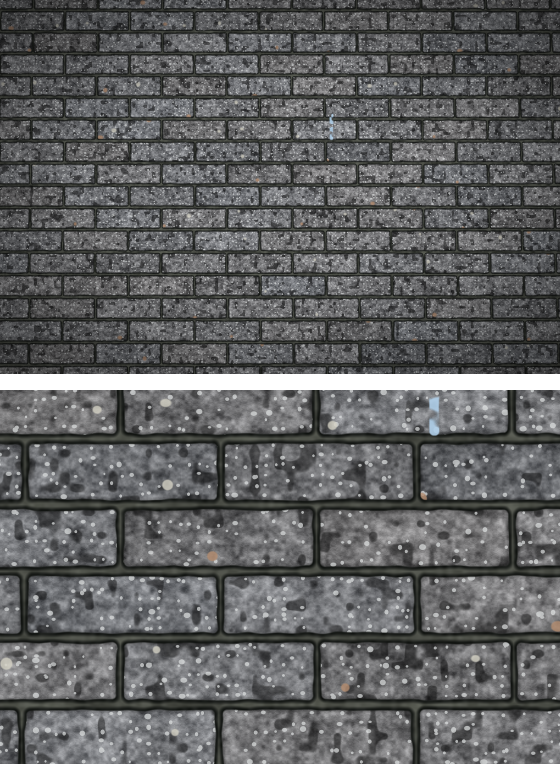
Top: the whole. Bottom: its middle third, enlarged.
This texture is drawn by a WebGL 2 fragment shader. Its source:

```glsl
#version 300 es
precision highp float;

uniform vec2 u_resolution;
out vec4 fragColor;

const vec3 BRICK_GREY = vec3(0.435, 0.438, 0.448);
const vec3 MORTAR = vec3(0.31, 0.32, 0.29);
const vec3 SHADOW = vec3(0.085, 0.095, 0.085);
const vec3 GRIT_WHITE = vec3(0.83, 0.84, 0.84);
const vec3 PEBBLE_TAN = vec3(0.68, 0.53, 0.42);
const vec3 PEBBLE_PALE = vec3(0.80, 0.79, 0.74);
const vec3 CHALK_BLUE = vec3(0.66, 0.78, 0.88);

float hash(vec2 p) {
    vec3 q = fract(p.xyx * 0.1031);
    q += dot(q, q.yzx + 33.33);
    return fract((q.x + q.y) * q.z);
}

float noise(vec2 p) {
    vec2 cell = floor(p);
    vec2 f = fract(p);
    f = f * f * (3.0 - 2.0 * f);
    float low = mix(hash(cell), hash(cell + vec2(1, 0)), f.x);
    float high = mix(hash(cell + vec2(0, 1)), hash(cell + vec2(1, 1)), f.x);
    return mix(low, high, f.y);
}

float fbm(vec2 p) {
    float sum = 0.0;
    float amplitude = 0.5;
    for (int i = 0; i < 4; i++) {
        sum += amplitude * noise(p);
        p = p * 2.03 + 17.3;
        amplitude *= 0.62;
    }
    return sum / 1.12;
}

float roundedBox(vec2 p, vec2 halfSize, float radius) {
    vec2 q = abs(p) - halfSize + radius;
    return length(max(q, 0.0)) + min(max(q.x, q.y), 0.0) - radius;
}

// One jittered dot per grid cell; density is the chance that it exists.
float scatter(vec2 p, float size, float density, float radius, float seed, float aa) {
    vec2 cell = floor(p / size);
    vec2 id = cell + seed;
    vec2 jitter = 0.3 + 0.4 * vec2(hash(id + 5.1), hash(id + 9.7));
    vec2 offset = p - (cell + jitter) * size;
    offset.x *= mix(0.7, 1.2, hash(id + 2.9));
    float r = radius * mix(0.55, 1.0, hash(id + 7.3));
    float dot0 = 1.0 - smoothstep(r - aa, r + aa, length(offset));
    return dot0 * step(hash(id), density);
}

// Row coordinate counted downward; the courses grow slightly taller.
float courseAt(float down, float start, float height, float growth) {
    float root = sqrt(height * height + 4.0 * growth * (down - start));
    return (root - height) / (2.0 * growth);
}

vec3 brickColor(vec2 p, vec2 id, float d, float aa) {
    float tone = 1.0 + 0.17 * (hash(id + 41.0) - 0.5);
    float warmth = hash(id + 63.0) - 0.5;
    vec3 color = BRICK_GREY * tone * (1.0 + 0.03 * vec3(warmth, 0.0, -warmth));

    // Rough split face: broad mottling, grain and dark pits
    color *= 0.82 + 0.36 * fbm(p * 32.0 + id * 3.7);
    color += 0.46 * (fbm(p * vec2(110.0, 135.0)) - 0.5);
    color += 0.14 * (noise(p * 290.0) - 0.5);
    color *= 1.0 - 0.45 * smoothstep(0.68, 0.84, noise(p * 95.0 + 31.0));
    color *= mix(0.78, 1.0, smoothstep(0.0, 0.004, -d));

    // Mineral grit and larger pebbles
    float grit = scatter(p, 0.0085, 0.30, 0.0019, 11.0, aa * 0.6);
    grit = max(grit, scatter(p + 0.0043, 0.015, 0.24, 0.0027, 57.0, aa * 0.6));
    color = mix(color, GRIT_WHITE, grit * 0.72);
    float tan0 = scatter(p, 0.06, 0.10, 0.0062, 83.0, aa);
    float pale = scatter(p + 0.021, 0.07, 0.09, 0.0055, 29.0, aa);
    color = mix(color, PEBBLE_TAN, tan0 * 0.8);
    return mix(color, PEBBLE_PALE, pale * 0.8);
}

vec3 mortarColor(vec2 p, float d) {
    float depth = smoothstep(0.0008, 0.0048, d);
    float patchy = 0.65 + 0.6 * fbm(p * vec2(24.0, 60.0));
    return mix(SHADOW, MORTAR * patchy, depth) + 0.06 * (noise(p * 220.0) - 0.5);
}

void main() {
    vec2 p = gl_FragCoord.xy / u_resolution.y;
    float aa = 1.0 / u_resolution.y;
    float down = 1.0 - p.y;

    // Running bond, widening slightly toward the bottom
    float course = courseAt(down, 0.0273, 0.0576, 0.000107);
    float row = floor(course);
    vec2 pitch = vec2(mix(0.1727, 0.1773, down), 0.0576 + 0.000214 * course);
    float along = (p.x - 0.5195) / pitch.x + 0.5 * mod(row, 2.0);
    along += 0.024 * (hash(vec2(row, 19.0)) - 0.5);
    vec2 id = vec2(floor(along), row);
    vec2 local = (fract(vec2(along, course)) - 0.5) * pitch;

    // Worn brick outline
    vec2 halfSize = 0.5 * pitch - vec2(0.0035, 0.0047);
    float d = roundedBox(local, halfSize, 0.004);
    d += 0.0022 * (noise(p * 75.0) - 0.5);
    float face = 1.0 - smoothstep(-aa, aa, d);
    vec3 color = mix(mortarColor(p, d), brickColor(p, id, d, aa), face);

    // Short chalk streak
    vec2 streak = p - vec2(0.885 + 0.002 * noise(p * 40.0), 0.664);
    float chalk = 1.0 - smoothstep(-aa, aa, roundedBox(streak, vec2(0.0045, 0.038), 0.004));
    color = mix(color, CHALK_BLUE, chalk * smoothstep(0.2, 0.5, noise(p * 110.0)) * 0.9);

    // Darkened corners
    vec2 centred = gl_FragCoord.xy / u_resolution - 0.5;
    color *= 1.04 - 0.52 * smoothstep(0.22, 0.78, length(centred));
    fragColor = vec4(clamp(color, 0.0, 1.0), 1.0);
}
```
